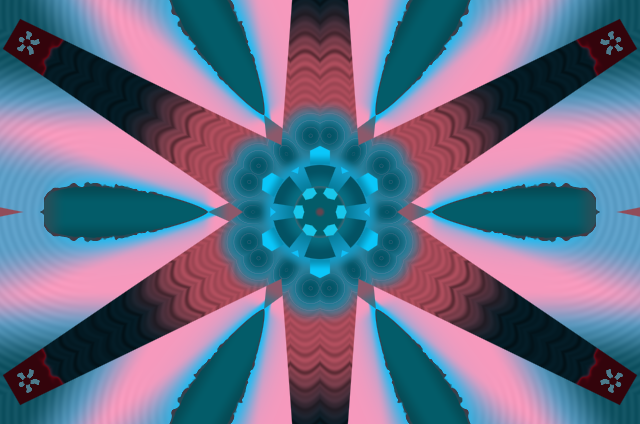
Reproduce this background procedurally as a Shadertoy shader.

```glsl
// Six-fold kaleidoscope flower with dark arms, teal leaves and pink glowing wedges.
#define SECTOR 1.0471976
#define ARM_END 0.84
#define LEAF_START 0.264
#define LEAF_LENGTH 0.388
#define FRINGE 0.022
#define TEAL vec3(0.01, 0.36, 0.41)
#define NIGHT vec3(0.015, 0.11, 0.15)
#define ROSE vec3(0.70, 0.31, 0.37)
#define PINK vec3(0.97, 0.60, 0.74)
#define CYAN vec3(0.06, 0.75, 0.97)
#define HAZE vec3(0.36, 0.62, 0.78)

float hash(vec2 p) {
    return fract(sin(dot(p, vec2(127.1, 311.7))) * 43758.5453);
}

float noise(vec2 p) {
    vec2 i = floor(p), f = fract(p);
    f = f * f * (3.0 - 2.0 * f);
    return mix(mix(hash(i), hash(i + vec2(1, 0)), f.x),
               mix(hash(i + vec2(0, 1)), hash(i + vec2(1, 1)), f.x), f.y);
}

// Antialiased coverage of a signed distance
float cover(float d) {
    return clamp(0.5 - d * iResolution.y * 0.8, 0.0, 1.0);
}

// Glowing wedge with its leaf; q.x runs along the leaf axis
vec3 wedgeColor(vec2 q) {
    float border = max(0.30 * (q.x - 0.22), 0.006);
    vec3 blue = mix(CYAN, HAZE, smoothstep(0.30, 0.68, q.x));
    vec3 col = mix(blue, PINK, smoothstep(0.5 * border, 1.5 * border, q.y));
    col = mix(col, HAZE, smoothstep(0.18, 0.28, q.y));
    col = mix(col, vec3(0.06, 0.32, 0.38), smoothstep(0.24, 0.37, q.y));
    float rings = length(q - vec2(0.55, 0.0));
    col += 0.018 * sin(rings * 330.0) * smoothstep(0.5, 0.7, q.x);

    // Leaf body, bright rim and ragged fringe
    float t = clamp((q.x - LEAF_START) / LEAF_LENGTH, 0.0, 1.0);
    float width = 0.115 * pow(t, 0.75) * pow(1.0 - t, 0.3);
    float leaf = q.y - width + max(abs(q.x - 0.458) - 0.194, 0.0);
    float near = smoothstep(0.24, 0.28, q.x) * (1.0 - smoothstep(0.5, 0.72, q.x));
    col = mix(col, CYAN, 0.85 * near * exp(-45.0 * max(leaf, 0.0)));
    float rough = 0.65 * noise(q * 62.0) + 0.35 * noise(q * 150.0);
    float ragged = FRINGE * (rough - 0.3) * smoothstep(0.2, 0.4, t);
    vec3 brown = mix(vec3(0.29, 0.21, 0.25), vec3(0.12, 0.30, 0.35), noise(q * 90.0));
    col = mix(col, brown, cover(leaf - ragged));
    vec3 body = mix(TEAL, vec3(0.02, 0.29, 0.33), smoothstep(0.02, 0.06, q.y));
    body = mix(body, vec3(0.15, 0.31, 0.35), smoothstep(0.86, 1.0, t));
    col = mix(col, body, cover(leaf + 0.003 - 0.3 * ragged));

    // Overlap at the root and thin spike at the far end
    vec3 root = mix(vec3(0.55, 0.35, 0.42), vec3(0.22, 0.45, 0.53), smoothstep(0.21, 0.255, q.x));
    col = mix(col, root, cover(q.y - (LEAF_START - q.x) * 0.45));
    return mix(col, vec3(0.57, 0.30, 0.35), cover(q.y - (q.x - 0.70) * 0.2));
}

// Arm with scalloped bands; arm.x runs outward, arm.y across
vec3 armColor(vec2 arm) {
    float s = arm.x - 0.022 * abs(sin(arm.y * 45.0));
    vec3 col = mix(ROSE, NIGHT, smoothstep(0.31, 0.51, s));
    float band = pow(0.5 + 0.5 * sin(s * 145.0), 5.0);
    col *= 1.0 - 0.32 * band * smoothstep(0.25, 0.36, s);
    col *= 0.94 + 0.06 * sin(s * 330.0);
    float blotch = arm.x - 0.74 + 0.35 * arm.y + 0.025 * (noise(arm * 60.0) - 0.5);
    col = mix(col, vec3(0.20, 0.015, 0.045), cover(-blotch));
    col += vec3(0.20, 0.01, 0.03) * exp(-blotch * blotch * 30000.0);
    vec2 bloom = arm - vec2(0.798, 0.0);
    float petals = 0.032 * abs(cos(2.5 * atan(bloom.y, bloom.x))) * (0.6 + 0.6 * noise(arm * 140.0));
    float spots = max(length(bloom) - petals, 0.009 - length(bloom));
    return mix(col, vec3(0.30, 0.48, 0.55), cover(spots));
}

// Central flower, laid over the arm colour
vec3 flowerColor(vec3 col, vec2 q, vec2 arm) {
    float r = length(q);
    // Soft lobes with thin contours
    float lobe = min(length(arm - vec2(0.180, 0.022)), 1.3 * length((q - vec2(0.158, 0.0)) * vec2(0.7, 1.0)));
    vec3 soft = mix(vec3(0.01, 0.33, 0.40), vec3(0.16, 0.50, 0.61), smoothstep(0.005, 0.05, lobe));
    soft += vec3(0.10, 0.02, 0.03) * smoothstep(0.75, 1.0, sin(lobe * 390.0)) * smoothstep(0.13, 0.18, r);
    float fade = smoothstep(0.035, 0.088, lobe) * smoothstep(0.145, 0.20, r);
    col = mix(soft, col, fade);

    // Blue hub with bright pentagons and dark panels
    vec3 hub = mix(vec3(0.02, 0.48, 0.60), vec3(0.08, 0.61, 0.78), smoothstep(0.05, 0.12, r));
    col = mix(col, hub, 1.0 - smoothstep(0.108, 0.145, r));
    float pentagon = max(max(arm.y - 0.0235, arm.x + 0.49 * arm.y - 0.156), 0.112 - arm.x);
    vec3 bright = mix(vec3(0.03, 0.56, 0.71), vec3(0.04, 0.78, 0.98), smoothstep(0.112, 0.14, arm.x));
    col = mix(col, bright, cover(pentagon));
    float panel = max(r - 0.111, arm.y - 0.0195 - (arm.x - 0.06) * 0.39);
    vec3 shade = mix(vec3(0.03, 0.43, 0.51), vec3(0.01, 0.32, 0.39), smoothstep(0.06, 0.10, r));
    col = mix(col, shade, cover(panel));
    col = mix(col, CYAN, cover(max(abs(q.x - 0.111) - 0.006, q.y - 0.8 * (q.x - 0.104))));

    // Inner disc, facets and centre dot
    col = mix(col, mix(TEAL, vec3(0.22, 0.40, 0.46), smoothstep(0.052, 0.061, r)), cover(r - 0.061));
    float facet = max(max(q.y - 0.0155, 0.037 - q.x + 0.3 * q.y), q.x + 0.4 * q.y - 0.063);
    col = mix(col, vec3(0.10, 0.78, 0.92), cover(facet));
    return mix(col, vec3(0.38, 0.27, 0.31), 1.0 - smoothstep(0.004, 0.014, r));
}

void mainImage(out vec4 fragColor, in vec2 fragCoord) {
    vec2 p = (fragCoord - 0.5 * iResolution.xy) / iResolution.y;
    // Mirror-fold the plane into half a sector
    float angle = abs(mod(atan(p.y, p.x) + 0.5 * SECTOR, SECTOR) - 0.5 * SECTOR);
    vec2 q = length(p) * vec2(cos(angle), sin(angle));
    vec2 axis = vec2(cos(0.5 * SECTOR), sin(0.5 * SECTOR));
    vec2 arm = vec2(dot(q, axis), abs(axis.x * q.y - axis.y * q.x));

    vec3 inner = flowerColor(armColor(arm), q, arm);
    float edge = max(arm.y - 0.1025 + 0.0735 * arm.x, arm.x - ARM_END);
    vec3 col = mix(wedgeColor(q), inner, cover(edge));
    fragColor = vec4(clamp(col, 0.0, 1.0), 1.0);
}
```
